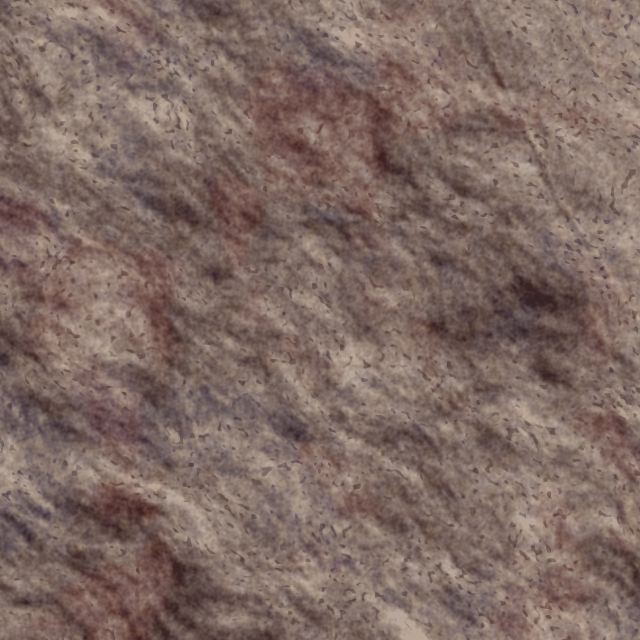
Write a Shadertoy shader that draws this texture.

```glsl
// Weathered brown stone: slanting lumpy ridges, dark pits, rusty stains and a thin pale vein.

// Integer hash: two values in -1..1 for each lattice cell
vec2 hash2(ivec2 cell) {
    uvec2 v = uvec2(cell) * 1664525u + 1013904223u;
    v.x += v.y * 1664525u;
    v.y += v.x * 1664525u;
    v ^= v >> 16u;
    v.x += v.y * 1664525u;
    v.y += v.x * 1664525u;
    v ^= v >> 16u;
    return vec2(v & 0xffffu) / 32767.5 - 1.0;
}

float cornerSlope(ivec2 cell, vec2 offset) {
    return dot(hash2(cell), offset);
}

// Gradient noise, roughly -1..1
float noise(vec2 p) {
    ivec2 i = ivec2(floor(p));
    vec2 f = fract(p);
    vec2 w = f * f * f * (f * (f * 6.0 - 15.0) + 10.0);
    float low = mix(cornerSlope(i, f),
                    cornerSlope(i + ivec2(1, 0), f - vec2(1, 0)), w.x);
    float high = mix(cornerSlope(i + ivec2(0, 1), f - vec2(0, 1)),
                     cornerSlope(i + ivec2(1, 1), f - vec2(1, 1)), w.x);
    return 2.5 * mix(low, high, w.y);
}

float fbm(vec2 p, int octaves) {
    float sum = 0.0, amplitude = 1.0;
    for (int i = 0; i < octaves; i++) {
        sum += amplitude * noise(p);
        p = p * 2.03 + vec2(17.3, 9.1);
        amplitude *= 0.52;
    }
    return sum;
}

// x runs down the slant of the ridges, y runs across them
vec2 alongSlant(vec2 p) {
    return vec2(dot(p, vec2(0.77, -0.64)), dot(p, vec2(0.64, 0.77)));
}

// Rounded lumps, stretched along the slant
float lumpHeight(vec2 p) {
    vec2 q = alongSlant(p);
    float billow = abs(noise(q * vec2(10.0, 16.0) + 31.0));
    return fbm(q * vec2(8.0, 14.0), 4) + 0.6 * (billow - 0.33);
}

void mainImage(out vec4 fragColor, in vec2 fragCoord) {
    vec2 uv = fragCoord / iResolution.y;
    vec2 p = uv + 0.018 * vec2(noise(uv * 6.0), noise(uv * 6.0 + 40.0));
    vec2 q = alongSlant(p);

    // Vein: a gently bent line in the upper right
    float drop = 1.0 - uv.y;
    float veinX = 0.742 + 0.33 * drop + 0.37 * drop * drop + 0.004 * noise(uv * 14.0);
    float side = (uv.x - veinX) * 0.87;
    float flatter = smoothstep(-0.15, 0.08, side);

    // Broad patches, lit lumps and fine streaks
    float broad = fbm(q * vec2(3.0, 4.2) + 5.7, 3);
    float height = lumpHeight(p);
    float relief = height - lumpHeight(p + vec2(0.004, 0.011));
    float streak = fbm(q * vec2(24.0, 52.0) + 70.0, 2);
    float tone = 0.55 + 0.13 * dot(uv - 0.5, vec2(0.8, 0.6)) + 0.07 * flatter;
    tone += mix(1.0, 0.45, flatter) * (0.29 * broad + 0.2 * height + 0.27 * relief);
    tone += 0.13 * streak;

    // Grain, and pits that gather on the paler stone
    float grain = noise(uv * 85.0 + 12.0) + 0.8 * noise(uv * 165.0);
    float pitField = noise(q * vec2(88.0, 115.0) + 150.0) + 0.35 * noise(uv * 17.0 + 90.0);
    float pits = smoothstep(0.35, 0.95, pitField) * smoothstep(0.35, 0.75, tone);
    tone += 0.13 * grain - 0.42 * pits;

    // Pale vein with a shadow on its lower left
    float veinFade = smoothstep(0.4, 0.5, uv.y) * (0.75 + 0.4 * noise(uv * 22.0 + 8.0));
    tone += veinFade * (0.26 * exp(-pow(side / 0.004, 2.0))
                      - 0.24 * exp(-pow((side + 0.009) / 0.005, 2.0)));

    // Brown to cream, with rusty and violet stains
    vec3 color = mix(vec3(0.30, 0.22, 0.21), vec3(0.67, 0.60, 0.55), clamp(tone, -0.2, 1.13));
    float shade = 1.0 - smoothstep(0.3, 0.85, tone);
    float rust = smoothstep(0.15, 0.75, fbm(q * vec2(4.0, 5.0) + 210.0, 3));
    float violet = smoothstep(0.1, 0.7, fbm(q * vec2(4.0, 5.5) + 330.0, 3)) * shade;
    color += rust * (0.35 + 0.65 * shade) * vec3(0.025, -0.02, -0.018);
    color += violet * vec3(-0.02, -0.004, 0.025);
    color += 0.012 * noise(uv * 38.0 + 60.0) * vec3(0.6, 0.1, -1.0);

    fragColor = vec4(color, 1.0);
}
```
